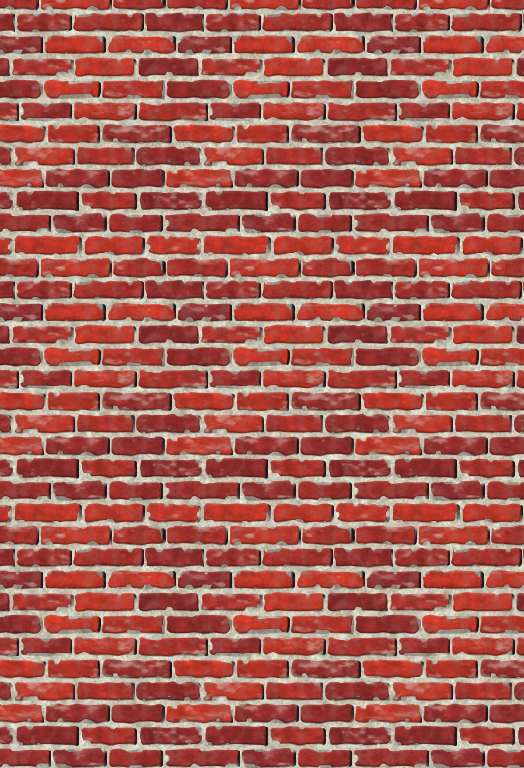
This texture is drawn by a Shadertoy shader. Its source:

```glsl
// Weathered red brick wall in running bond with pale, gritty mortar.
// Lengths are in row heights; three bricks by twelve rows form a tile whose
// joints, tones and wear come from one hash, so the variation itself repeats.

const float BRICK_PITCH = 2.825;

float hash(vec2 p) {
    vec3 q = fract(p.xyx * vec3(0.1031, 0.1030, 0.0973));
    q += dot(q, q.yzx + 33.33);
    return fract((q.x + q.y) * q.z);
}

float noise(vec2 p) {
    vec2 i = floor(p), f = fract(p);
    f = f * f * (3.0 - 2.0 * f);
    return mix(mix(hash(i), hash(i + vec2(1, 0)), f.x),
               mix(hash(i + vec2(0, 1)), hash(i + vec2(1, 1)), f.x), f.y);
}

float fbm(vec2 p) {
    float sum = 0.0, weight = 0.53;
    for (int k = 0; k < 4; k++) {
        sum += weight * noise(p);
        p = p * 2.03 + 17.3;
        weight *= 0.5;
    }
    return sum;
}

float roundBox(vec2 p, vec2 halfSize, float radius) {
    vec2 d = abs(p) - halfSize + radius;
    return length(max(d, 0.0)) + min(max(d.x, d.y), 0.0) - radius;
}

// Tile-periodic identity of a brick
vec2 tileId(float column, float row) {
    return vec2(mod(column, 3.0), mod(row, 12.0));
}

// Position of the joint at the left end of a brick
float jointX(float column, float row) {
    float jitter = (hash(tileId(column, row) + 5.7) - 0.5) * 0.22;
    return (column + 0.7 - 0.5 * mod(row, 2.0) + jitter) * BRICK_PITCH;
}

void mainImage(out vec4 fragColor, in vec2 fragCoord) {
    vec2 uv = fragCoord / iResolution.xy;
    vec2 p = vec2(uv.x, 1.0 - uv.y) * vec2(23.5, 34.45);
    float aa = 0.7 * 34.45 / iResolution.y;

    // Find the brick that owns this point
    float row = floor(p.y + 0.5);
    float column = floor(p.x / BRICK_PITCH - 0.7 + 0.5 * mod(row, 2.0));
    if (p.x < jointX(column, row)) column -= 1.0;
    else if (p.x >= jointX(column + 1.0, row)) column += 1.0;
    float left = jointX(column, row), right = jointX(column + 1.0, row);
    vec2 id = tileId(column, row);
    vec2 local = p - vec2(0.5 * (left + right), row);
    vec2 grain = local + id * vec2(19.0, 13.0) + 40.0;

    // Outline with uneven, chipped edges
    vec2 halfSize = vec2(0.5 * (right - left) - 0.085, 0.385 + 0.02 * hash(id + 2.1));
    float radius = 0.06 + 0.17 * hash(id + 8.3);
    vec2 warped = local + 0.10 * (vec2(noise(grain * 3.1), noise(grain * 2.3 + 9.0)) - 0.5);
    float chip = 0.16 * smoothstep(0.62, 0.9, noise(grain * 2.6 + 31.0));
    float edge = roundBox(warped, halfSize, radius) + chip;
    float brickMask = 1.0 - smoothstep(-aa, aa, edge);

    // Mortar: pale sand with darker grit
    vec3 mortar = mix(vec3(0.67, 0.63, 0.56), vec3(0.88, 0.88, 0.81), fbm(p * 3.5) * 1.25);
    mortar *= 0.90 + 0.18 * noise(p * 14.0);

    // Shadow thrown to the right of and below each brick
    float shadowEdge = roundBox(warped - vec2(0.11, 0.035), halfSize, radius);
    float shadow = 1.0 - smoothstep(-aa, aa, shadowEdge);
    float brickEnd = smoothstep(halfSize.x - 0.12, halfSize.x, local.x);
    float depth = mix(0.32, 1.0, brickEnd) * smoothstep(0.15, 0.6, noise(grain * 2.0 + 4.0));
    mortar = mix(mortar, vec3(0.13, 0.08, 0.10), shadow * depth);

    // Fired clay: one tone per brick, mottled and faintly streaked
    float tone = hash(id + 11.9);
    vec3 clay = mix(vec3(0.54, 0.17, 0.17), vec3(0.76, 0.22, 0.16), smoothstep(0.05, 0.85, tone));
    clay *= 0.80 + 0.36 * fbm(grain * vec2(2.2, 3.5));
    clay *= 0.94 + 0.12 * noise(vec2(grain.x * 3.5, id.y));
    clay *= 0.95 + 0.10 * noise(grain * 13.0);

    // Lime bloom and scuffs, heavy on a few bricks
    float wear = hash(id + 23.4);
    float smear = fbm(grain * vec2(1.6, 3.2) + 60.0);
    float bloom = smoothstep(0.72 - 0.24 * wear, 0.95 - 0.14 * wear, smear);
    clay = mix(clay, vec3(0.80, 0.64, 0.60), bloom * (0.25 + 0.60 * wear));
    clay = mix(clay, vec3(0.64, 0.38, 0.36), 0.38 * smoothstep(0.45, 0.75, fbm(grain * 2.7 + 90.0)));

    // Lit upper rim, shaded lower and right rims
    float rim = smoothstep(-0.13, 0.0, edge);
    clay += 0.07 * rim * (1.0 - smoothstep(-0.35, 0.1, local.y));
    clay *= 1.0 - 0.38 * rim * max(smoothstep(0.1, 0.35, local.y), brickEnd);

    fragColor = vec4(mix(mortar, clay, brickMask), 1.0);
}
```
